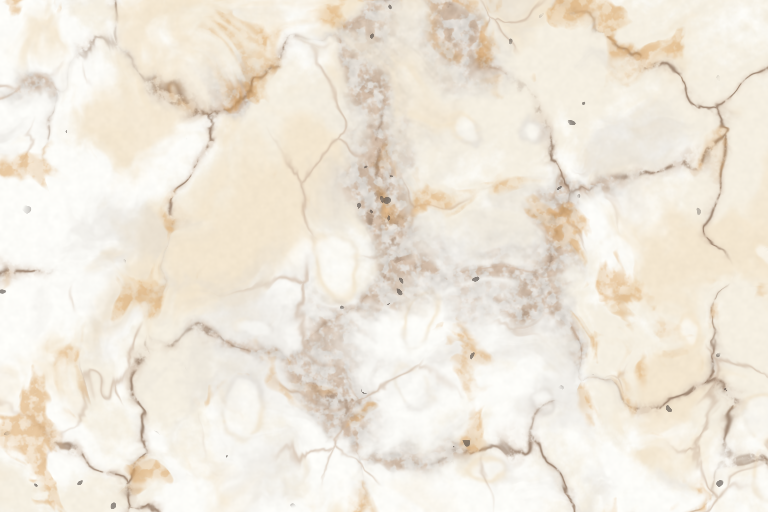
Reproduce this texture procedurally as a WebGL 2 fragment shader.

```glsl
#version 300 es
precision highp float;
// Pale cream marble: cloudy warped noise forms the ground, warped Voronoi
// borders form broken veins, and a granular tan crust gathers along them near
// the middle. Scattered oval inclusions, ochre stains and dark pits finish it.
uniform vec2 u_resolution;
out vec4 fragColor;

const vec3 WHITE = vec3(0.992, 0.99, 0.975);
const vec3 CREAM = vec3(0.962, 0.938, 0.885);
const vec3 PEACH = vec3(0.95, 0.89, 0.79);
const vec3 GRAY  = vec3(0.87, 0.85, 0.825);
const vec3 TAN   = vec3(0.80, 0.71, 0.63);
const vec3 BROWN = vec3(0.58, 0.48, 0.40);
const vec3 OCHRE = vec3(0.86, 0.66, 0.42);
const vec3 PIT   = vec3(0.36, 0.33, 0.31);

float hash(vec2 p) {
  return fract(sin(dot(p, vec2(127.1, 311.7))) * 43758.5);
}

vec2 hash2(vec2 p) {
  return vec2(hash(p), hash(p + 41.3));
}

float noise(vec2 p) {
  vec2 i = floor(p), f = fract(p);
  f = f * f * (3.0 - 2.0 * f);
  return mix(mix(hash(i), hash(i + vec2(1, 0)), f.x),
             mix(hash(i + vec2(0, 1)), hash(i + vec2(1, 1)), f.x), f.y);
}

float fbm(vec2 p, int octaves) {
  float sum = 0.0, total = 0.0, amp = 0.5;
  for (int i = 0; i < octaves; i++) {
    sum += amp * noise(p);
    total += amp;
    amp *= 0.55;
    p = mat2(1.6, 1.2, -1.2, 1.6) * p + 7.7;
  }
  return sum / total;
}

vec2 warp(vec2 p, float scale, float amount) {
  vec2 q = p * scale;
  return p + amount * (vec2(fbm(q, 4), fbm(q + 17.3, 4)) - 0.5);
}

// Distance to the nearest Voronoi border, in the units of p.
float borderDistance(vec2 p, float scale) {
  p *= scale;
  vec2 cell = floor(p), nearest = vec2(9.0);
  for (int k = 0; k < 9; k++) {
    vec2 id = cell + vec2(k % 3 - 1, k / 3 - 1);
    vec2 r = id + hash2(id) - p;
    if (dot(r, r) < dot(nearest, nearest)) nearest = r;
  }
  float d = 9.0;
  for (int k = 0; k < 25; k++) {
    vec2 id = cell + vec2(k % 5 - 2, k / 5 - 2);
    vec2 r = id + hash2(id) - p, gap = r - nearest;
    if (dot(gap, gap) > 1e-4) d = min(d, dot(0.5 * (r + nearest), normalize(gap)));
  }
  return d / scale;
}

float line(float d, float width) {
  return exp(-d * d / (width * width));
}

// Scattered rotated ellipses: x is the rim, y the filled inside.
vec2 ovals(vec2 p, float scale, float density, float rim) {
  p *= scale;
  vec2 cell = floor(p), result = vec2(0.0);
  for (int k = 0; k < 9; k++) {
    vec2 id = cell + vec2(k % 3 - 1, k / 3 - 1);
    float angle = 6.283 * hash(id + 3.1), c = cos(angle), s = sin(angle);
    vec2 r = mat2(c, s, -s, c) * (p - id - 0.2 - 0.6 * hash2(id + 8.4));
    r.y *= mix(1.0, 2.1, hash(id + 5.9));
    float d = length(r) - mix(0.14, 0.42, hash(id + 2.7));
    float present = step(hash(id + 9.2), density);
    result = max(result, present * vec2(line(d, rim), smoothstep(0.04, -0.06, d)));
  }
  return result;
}

void main() {
  vec2 p = gl_FragCoord.xy / u_resolution.y;
  vec2 middle = vec2(0.5 * u_resolution.x / u_resolution.y, 0.48);
  vec2 soft = warp(p, 3.0, 0.3);
  vec2 rough = warp(soft, 13.0, 0.07);
  float fine = fbm(p * 42.0, 4);
  float mottle = fbm(rough * 11.0, 4);

  // Cloudy ground
  float cloud = fbm(soft * 3.2 + 4.0, 5) + 0.35 * (mottle - 0.5) + 0.2 * (fine - 0.5);
  vec3 color = mix(WHITE, CREAM, smoothstep(0.43, 0.66, cloud));
  float warm = fbm(soft * 3.8 + 31.0, 5) + 0.3 * (mottle - 0.5);
  color = mix(color, PEACH, 0.75 * smoothstep(0.54, 0.74, warm));
  float haze = fbm(rough * vec2(4.0, 7.0) + 53.0, 5);
  color = mix(color, GRAY, 0.4 * smoothstep(0.56, 0.74, haze));

  // Oval inclusions
  vec2 oval = ovals(warp(p, 9.0, 0.07), 7.0, mix(0.1, 0.4, smoothstep(0.3, 1.3, p.x - p.y + 0.5)), 0.06);
  color = mix(color, WHITE, 0.55 * oval.y);
  color = mix(color, mix(GRAY, PEACH, smoothstep(0.4, 0.55, warm)), 0.6 * oval.x * smoothstep(0.3, 0.6, mottle));

  // Granular crust following the large borders
  float border = borderDistance(rough, 2.7);
  vec2 offset = (p - middle) * vec2(2.0, 2.2);
  float center = exp(-dot(offset, offset));
  float crust = 0.5 * exp(-border / 0.04) + 0.5 * center
              + 1.4 * (fbm(rough * 5.0 + 11.0, 5) - 0.5);
  float grain = smoothstep(0.36, 0.66, fbm(p * 65.0, 3));
  color = mix(color, GRAY, 0.6 * smoothstep(0.45, 0.85, crust));
  color = mix(color, mix(GRAY, TAN, grain), 0.9 * smoothstep(0.62, 0.95, crust));
  color = mix(color, BROWN, 0.55 * grain * smoothstep(0.8, 1.15, crust) * smoothstep(0.48, 0.62, fine));

  // Veins: broken dark threads over a soft halo, then faint hairlines
  float broken = smoothstep(0.38, 0.62, fbm(p * 4.5 + 71.0, 3));
  color = mix(color, TAN, 0.45 * broken * line(border, 0.014) * mix(0.4, 1.0, grain));
  color = mix(color, BROWN, 0.8 * broken * line(border, 0.0042) * smoothstep(0.3, 0.55, fine));
  float hair = borderDistance(rough + 5.3, 5.2);
  float hairMask = smoothstep(0.5, 0.66, fbm(p * 5.0 + 23.0, 3));
  color = mix(color, TAN, 0.6 * hairMask * line(hair, 0.0045));

  // Ochre stains and dark pits
  float stain = smoothstep(0.66, 0.8, fbm(rough * 9.0 + 91.0, 4) + 0.12 * exp(-border / 0.03));
  color = mix(color, OCHRE, 0.6 * stain * mix(0.5, 1.0, grain));
  float pits = ovals(warp(p, 30.0, 0.015), 48.0, 0.012 + 0.1 * smoothstep(0.6, 1.0, crust), 0.1).y;
  color = mix(color, PIT, 0.65 * pits * smoothstep(0.42, 0.6, mottle));

  // Fine surface relief
  float relief = fbm(p * 90.0, 2) - 0.5;
  color += relief * mix(0.025, 0.12, smoothstep(0.5, 0.95, crust));
  fragColor = vec4(clamp(color, 0.0, 1.0), 1.0);
}
```
